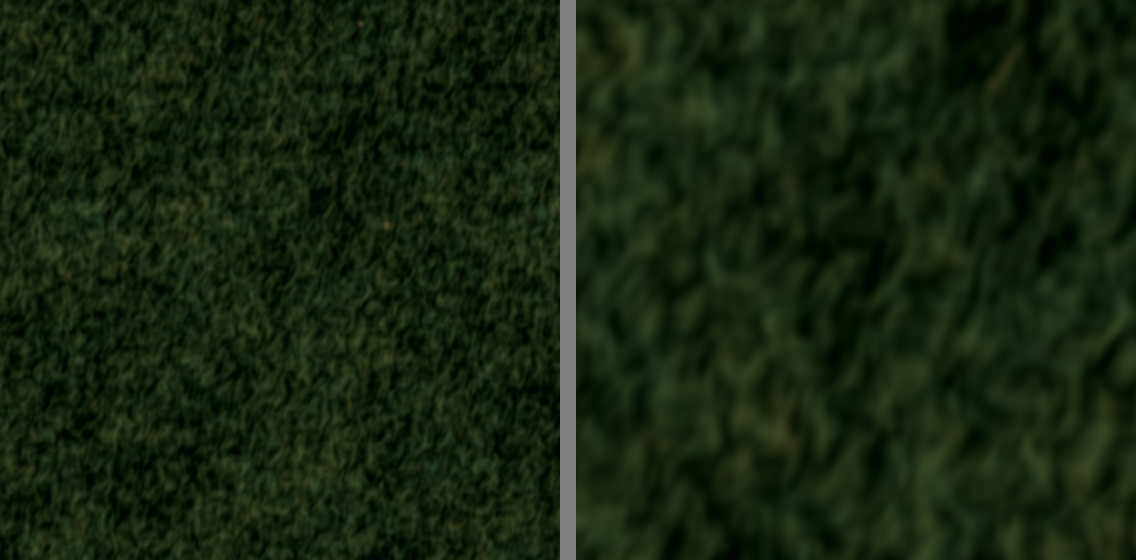
Left: the whole. Right: its middle third, enlarged.
Write a Shadertoy shader that draws this texture.

```glsl
// Draws a dark, soft-focus mossy lawn with short upright tufts and a few tan specks.
#define TUFT_SCALE vec2(54.0, 37.0)
#define BLADE_SCALE vec2(98.0, 66.0)
#define CLUMP_SCALE vec2(20.0, 15.0)
#define PATCH_SCALE vec2(5.0, 4.5)
#define LEAN 0.16
#define CONTRAST 1.0
#define SPECK_COUNT 14
#define SPECK_SIZE 0.0050
#define MEAN_GREEN vec3(0.083, 0.135, 0.046)
#define TONE_STEP vec3(0.042, 0.044, 0.031)
#define HUE_STEP vec3(0.012, -0.003, -0.005)
#define SPECK_TAN vec3(0.46, 0.38, 0.25)

float hash(vec2 p) {
    return fract(sin(dot(p, vec2(127.1, 311.7))) * 43758.5453);
}

// Dot product of a random unit gradient with the offset from its lattice corner
float cornerSlope(vec2 cell, vec2 offset) {
    float angle = 6.28318 * hash(cell);
    return dot(vec2(cos(angle), sin(angle)), offset);
}

// Smooth gradient noise, roughly -0.7 to 0.7
float noise(vec2 p) {
    vec2 cell = floor(p);
    vec2 f = p - cell;
    vec2 blend = f * f * f * (f * (f * 6.0 - 15.0) + 10.0);
    vec2 right = vec2(1.0, 0.0);
    vec2 up = vec2(0.0, 1.0);
    float low = mix(cornerSlope(cell, f),
                    cornerSlope(cell + right, f - right), blend.x);
    float high = mix(cornerSlope(cell + up, f - up),
                     cornerSlope(cell + 1.0, f - 1.0), blend.x);
    return mix(low, high, blend.y);
}

// Brightness of the grass around its mean, in steps of about one deviation
float grassTone(vec2 p) {
    float tone = 3.3 * noise(p * TUFT_SCALE + 7.3);
    tone += 2.3 * noise(p * BLADE_SCALE + 31.7);
    tone += 2.0 * noise(p * CLUMP_SCALE + 53.1);
    tone += 1.6 * noise(p * PATCH_SCALE + 17.9);
    return tone * CONTRAST;
}

// Coverage of the scattered specks, most of them faint
float speckCover(vec2 uv) {
    float cover = 0.0;
    for (int i = 0; i < SPECK_COUNT; i++) {
        float id = float(i);
        vec2 center = vec2(hash(vec2(id, 3.1)), hash(vec2(id, 8.7)));
        float strength = mix(0.18, 0.85, pow(hash(vec2(id, 5.3)), 4.0));
        vec2 d = (uv - center) / (SPECK_SIZE * vec2(1.0, 1.3));
        cover = max(cover, strength * exp(-dot(d, d)));
    }
    return cover;
}

void mainImage(out vec4 fragColor, in vec2 fragCoord) {
    vec2 uv = fragCoord / iResolution.y;

    // Lean and gently bend the tufts
    vec2 p = uv;
    p.x -= LEAN * p.y;
    p += 0.007 * vec2(noise(uv * 26.0 + 11.0), noise(uv * 26.0 + 71.0));

    // Shade the grass, drifting between brownish and bluish green
    float hue = 2.6 * noise(p * 34.0 + 91.0) + 2.2 * noise(p * 9.0 + 43.0);
    float tone = grassTone(p);
    float lit = smoothstep(-2.0, 1.5, tone);
    vec3 color = MEAN_GREEN + TONE_STEP * tone + HUE_STEP * hue * lit;

    // Keep a trace of green in the gaps
    color = max(color, vec3(0.002, 0.025, 0.0));
    color = mix(color, SPECK_TAN, speckCover(uv));
    fragColor = vec4(color, 1.0);
}
```
